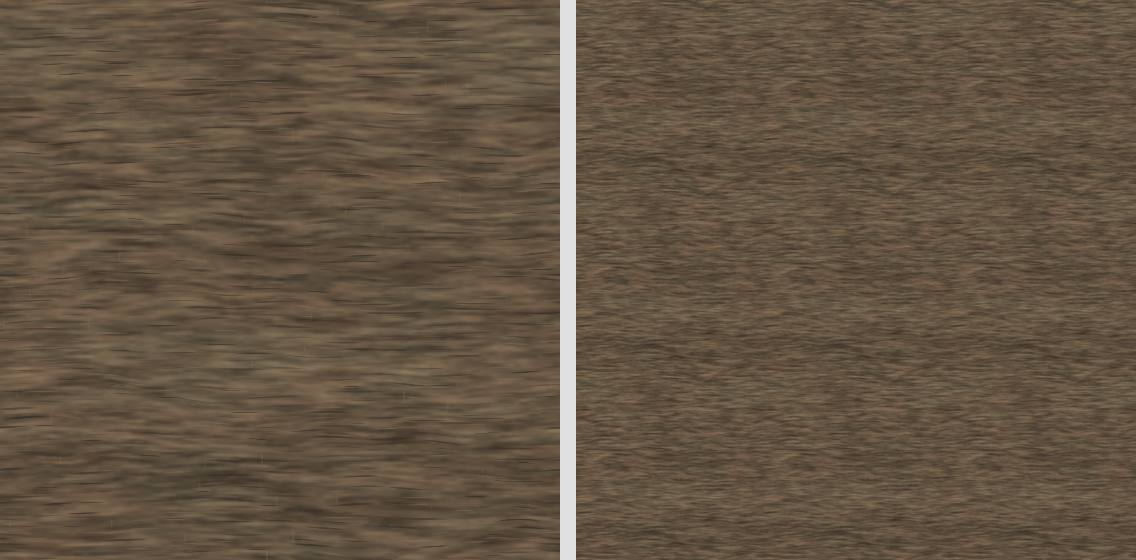
Left: one tile. Right: repeated 3 by 3.
A Shadertoy shader for this texture:

```glsl
const vec3 OLIVE = vec3(0.378, 0.333, 0.260);
const vec3 UMBER = vec3(0.398, 0.326, 0.254);
const vec3 TAN = vec3(0.53, 0.44, 0.335);
const vec3 CRACK = vec3(0.18, 0.158, 0.13);
const vec3 SMUDGE = vec3(0.25, 0.19, 0.145);

const float GRAIN_CONTRAST = 0.23;
const float BAND_CONTRAST = 0.025;
const float CRACK_STRENGTH = 0.62;
const float SLIVER_STRENGTH = 0.45;
const float TICK_STRENGTH = 0.3;
const float SMUDGE_STRENGTH = 0.45;
const float WAVE_LARGE = 0.009;
const float WAVE_SMALL = 0.004;
const float TAU = 6.2831853;

float hash(vec2 cell, float seed) {
    uvec3 k = uvec3(ivec3(vec3(cell, seed)));
    uint h = k.x * 1597u + k.y * 51749u + k.z * 7919u + 977u;
    h = (h ^ (h >> 15)) * 73471u;
    h = (h ^ (h >> 13)) * 92821u;
    h ^= h >> 16;
    return float(h & 65535u) / 65535.0;
}

// One row of wrapped value noise, shifted so that rows are staggered
float fibreRow(float x, float row, vec2 cells, float seed) {
    row = mod(row, cells.y);
    x += hash(vec2(row, 0.0), seed + 50.0) * cells.x;
    float i = floor(x);
    float a = hash(vec2(mod(i, cells.x), row), seed);
    float b = hash(vec2(mod(i + 1.0, cells.x), row), seed);
    return mix(a, b, smoothstep(0.0, 1.0, x - i));
}

// Signed noise that tiles over a whole number of cells
float grain(vec2 uv, vec2 cells, float seed) {
    vec2 p = uv * cells;
    float row = floor(p.y);
    float lower = fibreRow(p.x, row, cells, seed);
    float upper = fibreRow(p.x, row + 1.0, cells, seed);
    return 2.0 * mix(lower, upper, smoothstep(0.0, 1.0, p.y - row)) - 1.0;
}

// Cellular scatter of soft ellipses; halfSize is in cell units
float streaks(vec2 uv, vec2 cells, vec2 halfSize, float density, float seed) {
    vec2 p = uv * cells;
    vec2 base = floor(p);
    float cover = 0.0;
    for (int j = -1; j <= 1; j++) {
        for (int i = -1; i <= 1; i++) {
            vec2 cell = base + vec2(i, j);
            vec2 id = mod(cell, cells);
            if (hash(id, seed) > density) continue;
            vec2 centre = cell + vec2(hash(id, seed + 1.0), hash(id, seed + 2.0));
            vec2 size = halfSize * mix(0.4, 1.0, hash(id, seed + 3.0));
            vec2 q = (p - centre) / size;
            // A slight tilt lets neighbouring streaks cross
            q.y += 0.8 * (hash(id, seed + 5.0) - 0.5) * q.x;
            float weight = mix(0.25, 1.0, hash(id, seed + 4.0));
            cover = max(cover, weight * (1.0 - smoothstep(0.0, 1.0, dot(q, q))));
        }
    }
    return cover;
}

void mainImage(out vec4 fragColor, in vec2 fragCoord) {
    vec2 uv = fragCoord / iResolution.xy;

    // Gentle waves bend the fibres
    vec2 wood = uv;
    wood.y += WAVE_LARGE * grain(uv, vec2(4.0, 7.0), 1.0);
    wood.y += WAVE_SMALL * grain(uv, vec2(12.0, 28.0), 2.0);
    wood.y += 0.002 * sin(TAU * (2.0 * uv.x + uv.y));

    // Fibres from broad bands down to fine hairs
    float tone = 0.18 * grain(wood, vec2(3.0, 12.0), 3.0)
               + 0.28 * grain(wood, vec2(7.0, 40.0), 4.0)
               + 0.72 * grain(wood, vec2(13.0, 97.0), 5.0)
               + 0.75 * grain(wood, vec2(23.0, 158.0), 6.0)
               + 0.28 * grain(uv, vec2(72.0, 190.0), 7.0);
    float band = sin(TAU * (2.0 * uv.y - 0.5));

    // Olive and umber patches
    float hue = 0.5 + 0.35 * grain(wood, vec2(4.0, 13.0), 8.0)
                    + 0.5 * grain(wood, vec2(11.0, 80.0), 9.0);
    vec3 color = mix(OLIVE, UMBER, clamp(hue, 0.0, 1.0));
    color *= 1.0 + GRAIN_CONTRAST * tone + BAND_CONTRAST * band;

    // Dark stains, pale slivers, cross ticks and thin cracks
    float smudge = streaks(wood, vec2(3.0, 8.0), vec2(0.5, 0.3), 0.16, 10.0);
    float sliver = streaks(wood, vec2(18.0, 84.0), vec2(0.75, 0.2), 0.5, 20.0);
    float tick = streaks(uv + vec2(0.3 * (wood.y - uv.y), 0.0),
                         vec2(20.0, 14.0), vec2(0.06, 0.25), 0.3, 30.0);
    float crack = streaks(wood, vec2(13.0, 72.0), vec2(0.75, 0.19), 0.55, 40.0);
    color = mix(color, SMUDGE, SMUDGE_STRENGTH * smudge);
    color = mix(color, TAN, SLIVER_STRENGTH * sliver);
    color = mix(color, TAN, TICK_STRENGTH * tick);
    color = mix(color, CRACK, CRACK_STRENGTH * crack);

    fragColor = vec4(color, 1.0);
}
```
